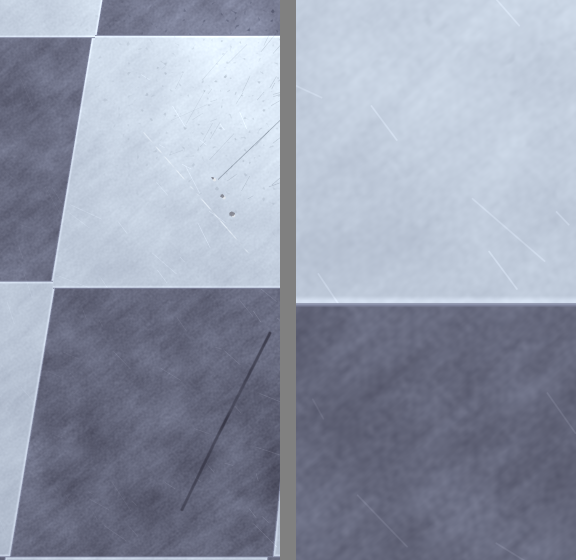
Left: the whole. Right: its middle third, enlarged.
Write a Shadertoy shader that draws this texture.

```glsl
vec2 hash2(vec2 p) {
    vec3 q = fract(p.xyx * vec3(0.1031, 0.1030, 0.0973));
    q += dot(q, q.yzx + 33.33);
    return fract((q.xx + q.yz) * q.zy);
}

float corner(vec2 cell, vec2 offset) {
    return dot(hash2(cell + 200.0) * 2.0 - 1.0, offset);
}

float gradientNoise(vec2 p) {
    vec2 i = floor(p), f = fract(p);
    vec2 u = f * f * f * (f * (f * 6.0 - 15.0) + 10.0);
    vec2 e = vec2(1, 0);
    return mix(mix(corner(i, f), corner(i + e.xy, f - e.xy), u.x),
               mix(corner(i + e.yx, f - e.yx), corner(i + 1.0, f - 1.0), u.x), u.y);
}

float fbm(vec2 p) {
    float sum = 0.0, gain = 1.0;
    for (int i = 0; i < 5; i++) {
        sum += gain * gradientNoise(p);
        p = mat2(1.6, 1.2, -1.2, 1.6) * p + 7.3;
        gain *= 0.55;
    }
    return sum;
}

float segment(vec2 p, vec2 a, vec2 b) {
    vec2 ap = p - a, ab = b - a;
    return length(ap - ab * clamp(dot(ap, ab) / dot(ab, ab), 0.0, 1.0));
}

float stroke(float d, float halfWidth) {
    float soft = 0.7 / iResolution.y;
    return 1.0 - smoothstep(halfWidth - soft, halfWidth + soft, d);
}

// Hairline scratches scattered in a box around a centre
float scratches(vec2 p, vec2 centre, vec2 size, float angle, float seed) {
    float sum = 0.0;
    for (int i = 0; i < 36; i++) {
        vec2 h = hash2(vec2(float(i) + seed, seed * 1.7));
        vec2 k = hash2(vec2(seed, float(i) * 3.1 + 5.0));
        float a = angle + (k.x - 0.5) * 0.9;
        vec2 start = centre + (h - 0.5) * size;
        vec2 end = start + vec2(cos(a), sin(a)) * mix(0.01, 0.07, k.y * k.y);
        sum += stroke(segment(p, start, end), 0.0005) * mix(0.3, 1.0, h.x);
    }
    return min(sum, 1.0);
}

void mainImage(out vec4 fragColor, in vec2 fragCoord) {
    vec2 p = fragCoord / iResolution.y;

    // Slanted checker in mild perspective, with slightly misaligned tiles
    float y = p.y - 0.0065;
    if (p.y > 0.7) y += 0.004 * step(p.x, 0.17);
    else if (p.y > 0.3) y -= 0.0125 * step(p.x, 0.094);
    float row = (0.4935 - sqrt(0.2435 - 0.056 * y)) / 0.028;
    float seamX = 0.0177 + 0.166 * p.y - 0.009 * mod(floor(row), 2.0);
    vec2 grid = vec2((p.x - seamX) / (0.469 - 0.066 * p.y), row);
    vec2 tile = floor(grid);
    float isDark = 1.0 - mod(tile.x + tile.y, 2.0);
    vec2 toSeam = (0.5 - abs(fract(grid) - 0.5)) * vec2(0.44, 0.47);
    float seam = min(toSeam.x, toSeam.y);

    // Cloudy mottling, diagonal streaks and fine grain
    float clouds = fbm(p * 9.0 + tile * 5.0);
    vec2 along = mat2(0.62, 0.78, -0.78, 0.62) * p;
    float streaks = fbm(along * vec2(70.0, 16.0));
    float grain = gradientNoise(p * 210.0);
    float glare = exp(-dot(p - vec2(0.45, 0.88), p - vec2(0.45, 0.88)) * 16.0);

    float darkTone = 0.38 + 0.20 * p.y + 0.5 * clouds + 0.22 * streaks + 0.45 * glare;
    vec3 dark = mix(vec3(0.29, 0.295, 0.365), vec3(0.51, 0.53, 0.62), clamp(darkTone, 0.0, 1.3));
    float lightTone = 0.14 + 0.32 * p.y + 0.22 * clouds + 0.13 * streaks + 0.55 * glare;
    vec3 light = mix(vec3(0.66, 0.70, 0.77), vec3(0.90, 0.95, 1.0), clamp(lightTone, 0.0, 1.1));
    vec3 color = mix(light, dark, isDark) + grain * mix(0.03, 0.05, isDark);

    // Worn specks under the glare
    float specks = smoothstep(0.25, 0.6, gradientNoise(p * 120.0 + 40.0));
    color -= specks * glare * 0.14;

    // Light scuffs everywhere, dark ones towards the upper right
    color += 0.09 * scratches(p, vec2(0.24, 0.52), vec2(0.56, 1.05), -0.85, 3.0);
    color += 0.07 * scratches(p, vec2(0.22, 0.40), vec2(0.50, 0.70), -0.70, 19.0);
    color -= 0.13 * scratches(p, vec2(0.40, 0.78), vec2(0.25, 0.28), 0.70, 41.0);

    // Long broken scratch on the light tile
    float dashes = smoothstep(-0.25, 0.15, gradientNoise(vec2(p.y * 90.0, 2.5)));
    float gouge = stroke(segment(p, vec2(0.257, 0.763), vec2(0.456, 0.534)), 0.0010);
    color = mix(color, vec3(0.93, 0.96, 0.99), gouge * dashes * 0.75);
    color -= 0.22 * stroke(segment(p, vec2(0.39, 0.68), vec2(0.50, 0.785)), 0.0007);

    // Bent dark scrape on the dark tile
    vec2 bend = vec2(0.388, 0.22);
    float scrape = min(segment(p, vec2(0.482, 0.405), bend), segment(p, bend, vec2(0.325, 0.09)));
    float pressure = 0.65 + 0.6 * gradientNoise(vec2(p.y * 25.0, 8.5));
    color = mix(color, vec3(0.20, 0.20, 0.26), (1.0 - smoothstep(0.0008, 0.0042, scrape)) * pressure);

    // Pits with a bright rim
    for (int i = 0; i < 3; i++) {
        vec2 pit = vec2(0.380, 0.682) + float(i) * vec2(0.017, -0.032);
        float d = length(p - pit) + 0.002 * gradientNoise(p * 300.0);
        color = mix(color, vec3(0.95), 0.6 * stroke(length(p - pit - vec2(0.003, -0.003)), 0.003));
        color = mix(color, vec3(0.42, 0.42, 0.46), 0.7 * stroke(d, 0.002 + 0.0012 * float(i)));
    }

    // Pale bevel on light tiles and a thin seam line
    color += 0.09 * (1.0 - isDark) * (1.0 - smoothstep(0.002, 0.006, seam));
    color = mix(color, vec3(0.50, 0.52, 0.62), 0.85 * stroke(seam, 0.0010));

    fragColor = vec4(clamp(color, 0.0, 1.0), 1.0);
}
```
